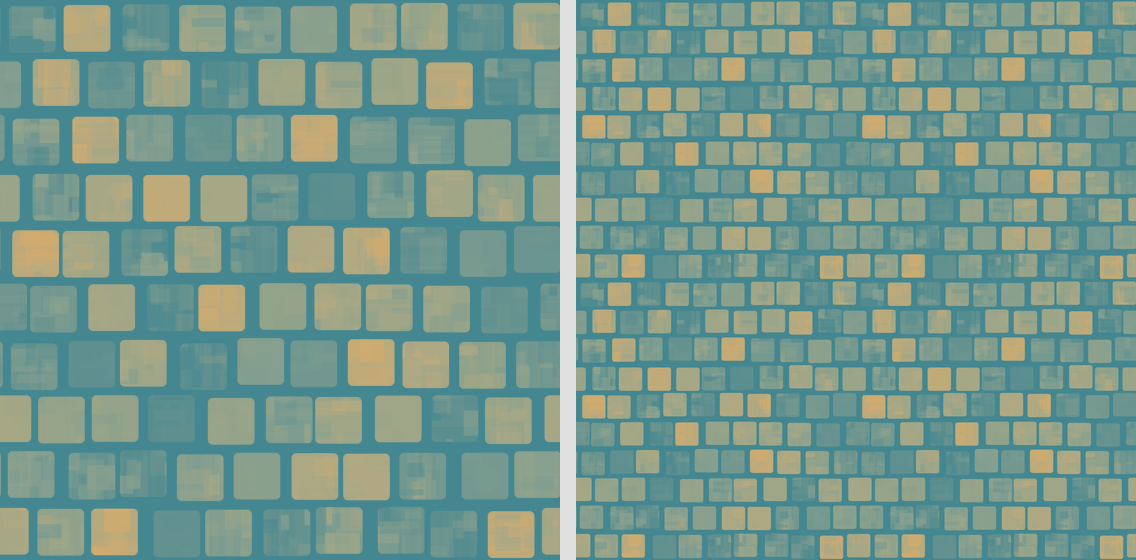
Left, the tile; right, the same tile 2 across and 2 down.
A WebGL 2 fragment shader for this pattern:

```glsl
#version 300 es
precision highp float;
// Ten by ten loosely laid, rounded square tiles on a teal ground.
// Each row slides and each tile is nudged by a hash; translucent rectangles
// and fine streaks vary its tone along a teal-to-orange ramp. Tiles seamlessly.

uniform vec2 u_resolution;
out vec4 fragColor;

const float REPEATS = 10.0;
const float TILE_HALF = 0.417;     // in cells
const float CORNER = 0.085;
const vec2 NUDGE = vec2(0.065, 0.05);
const int PATCHES = 9;

const vec3 GROUND = vec3(0.265, 0.53, 0.565);
const vec3 RAMP[7] = vec3[7](
    GROUND,
    vec3(0.39, 0.57, 0.56),
    vec3(0.51, 0.62, 0.56),
    vec3(0.62, 0.65, 0.53),
    vec3(0.69, 0.66, 0.51),
    vec3(0.79, 0.67, 0.45),
    vec3(0.86, 0.67, 0.40));

// Four random values from a whole-number cell and a salt
vec4 hash4(vec2 cell, float salt) {
    vec3 k = vec3(cell, salt) * 7.31 + 19.7;
    vec4 q = fract(k.xyzx * vec4(0.1031, 0.1030, 0.0973, 0.1099));
    q += dot(q, q.wzxy + 33.33);
    return fract((q.xxyz + q.yzzw) * q.zywx);
}

// Signed distance to a rounded box
float roundedBox(vec2 p, vec2 halfSize, float radius) {
    vec2 d = abs(p) - halfSize + radius;
    return length(max(d, 0.0)) + min(max(d.x, d.y), 0.0) - radius;
}

// Smooth coverage of a shape from its distance
float coverage(float dist, float blur) {
    return 1.0 - smoothstep(-blur, blur, dist);
}

// Colour at a ramp level from 0 (ground) to 6 (orange)
vec3 rampColor(float level) {
    vec3 color = RAMP[0];
    for (int i = 1; i < 7; i++) {
        color = mix(color, RAMP[i], clamp(level - float(i - 1), 0.0, 1.0));
    }
    return color;
}

// Sideways slide of a row: every other row sits about half a cell over
float rowShift(float row) {
    float stagger = mod(row + 1.0, 2.0) * 0.45;
    return stagger + 0.2 * hash4(vec2(row, 3.0), 71.0).x;
}

// Faint bands that run along one axis of a tile
float streaks(float x, vec2 cell, float salt) {
    return hash4(cell, salt + floor((x + 0.5) * 14.0)).w - 0.5;
}

// Ramp level inside a tile: a base tone under overlapping rectangles
float tileLevel(vec2 p, vec2 cell, float pixel) {
    vec4 tone = hash4(cell, 1.0);
    float base = mix(0.7, 4.75, pow(tone.x, 1.5));
    float variety = smoothstep(0.1, 0.6, tone.y);
    float level = base;
    for (int i = 0; i < PATCHES; i++) {
        vec4 place = hash4(cell, float(i) + 5.0);
        vec4 form = hash4(cell, float(i) + 25.0);
        vec2 halfSize = mix(vec2(0.05), vec2(0.32), form.xy);
        float dist = roundedBox(p - (place.xy - 0.5) * 0.9, halfSize, 0.01);
        float target = base + (place.z - 0.42) * mix(0.35, 3.0, variety);
        float opacity = mix(0.25, 0.7, form.z);
        level = mix(level, target, opacity * coverage(dist, pixel * 0.6 + 0.004));
    }
    float bands = tone.z < 0.5 ? streaks(p.x, cell, 50.0) : streaks(p.y, cell, 90.0);
    return clamp(level + bands * 0.3 * variety, 0.35, 5.7);
}

void main() {
    vec2 grid = gl_FragCoord.xy / u_resolution * REPEATS;
    float pixel = REPEATS / min(u_resolution.x, u_resolution.y);

    // Find the tile, with column numbers that wrap
    float row = floor(grid.y);
    grid.x -= rowShift(row);
    vec2 cell = vec2(mod(floor(grid.x), REPEATS), row);
    vec2 nudge = (hash4(cell, 2.0).xy * 2.0 - 1.0) * NUDGE;
    vec2 local = fract(grid) - 0.5 - nudge;

    // Lay the tile over the ground
    float tile = coverage(roundedBox(local, vec2(TILE_HALF), CORNER), pixel * 0.75);
    vec3 face = rampColor(tileLevel(local, cell, pixel));
    fragColor = vec4(mix(GROUND, face, tile), 1.0);
}
```
